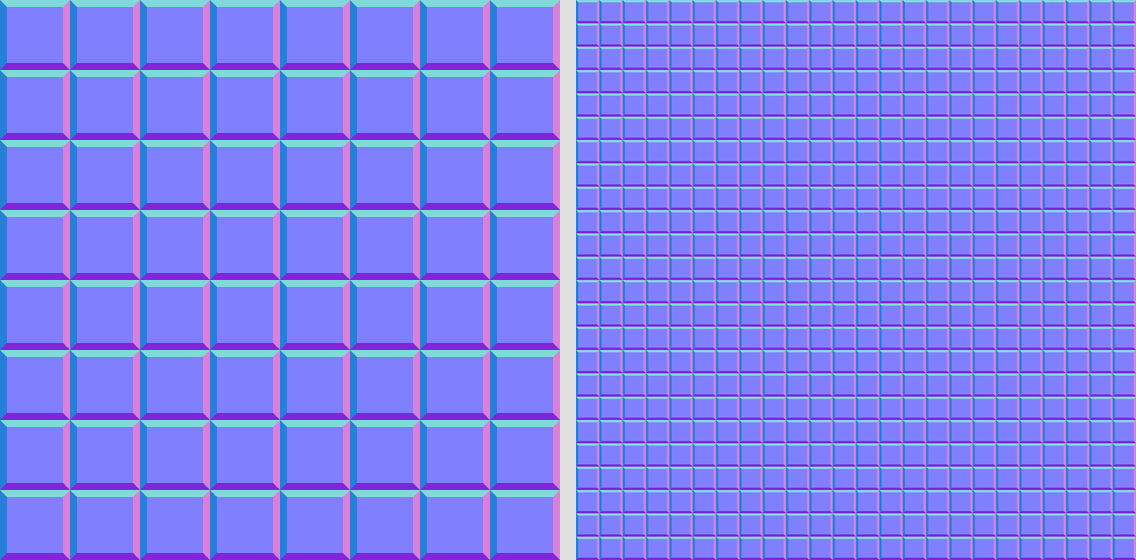
Left, the tile; right, the same tile 3 across and 3 down.
Write a three.js fragment shader that draws this texture map.

```glsl
// Tangent-space normal map of a square grid of flat tiles with mitred bevels.
#define TILES 8.0             // repeats across and up
#define BEVEL 0.1             // bevel width as a share of one tile
#define SLOPE 1.0             // bevel rise over run
#define EDGE_SOFTNESS 0.00195 // width of the smoothing filter on the canvas
#define SAMPLES 4             // filter samples per axis

varying vec2 vUv;

// Surface normal at a point of the canvas
vec3 tileNormal(vec2 uv) {
  vec2 fromCentre = fract(uv * TILES) - 0.5;
  vec2 reach = abs(fromCentre);

  // The nearer side decides which bevel faces out, giving 45 degree mitres
  vec2 outward = reach.x > reach.y
    ? vec2(sign(fromCentre.x), 0.0)
    : vec2(0.0, sign(fromCentre.y));

  float onBevel = step(0.5 - BEVEL, max(reach.x, reach.y));
  return normalize(vec3(outward * SLOPE * onBevel, 1.0));
}

// Pack a normal from -1..1 into a colour
vec3 encodeNormal(vec3 normal) {
  return normal * 0.5 + 0.5;
}

void main() {
  // Box filter over a small square smooths every edge, also across tile joints
  vec3 total = vec3(0.0);
  for (int j = 0; j < SAMPLES; j++) {
    for (int i = 0; i < SAMPLES; i++) {
      vec2 offset = (vec2(float(i), float(j)) + 0.5) / float(SAMPLES) - 0.5;
      total += encodeNormal(tileNormal(vUv + offset * EDGE_SOFTNESS));
    }
  }
  gl_FragColor = vec4(total / float(SAMPLES * SAMPLES), 1.0);
}
```
